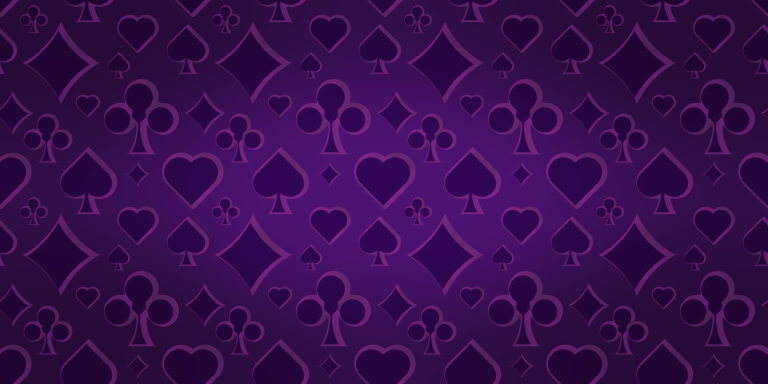
Reproduce this pattern procedurally as a WebGL 1 fragment shader.

```glsl
precision highp float;
uniform vec2 u_resolution;

#define REPEATS vec2(4.0, 2.0)
#define RIM_WIDTH 0.085
#define HEART_EXTRA_WIDTH 0.045
#define RIM_SHIFT vec2(0.065, 0.03)
#define GLOW_FALLOFF 1.15
#define GROUND_DARK vec3(0.15, 0.04, 0.21)
#define GROUND_LIT vec3(0.30, 0.075, 0.445)
#define FILL_DARK vec3(0.125, 0.015, 0.195)
#define FILL_LIT vec3(0.20, 0.02, 0.345)
#define RIM_DULL vec3(0.365, 0.155, 0.41)
#define RIM_BRIGHT vec3(0.50, 0.14, 0.53)

const float PI = 3.14159265;

float smoothUnion(float a, float b, float k) {
  float h = max(k - abs(a - b), 0.0) / k;
  return min(a, b) - 0.25 * h * h * k;
}

// Heart with its tip at the origin and its lobes up to y = 1.1
float heartBody(vec2 p) {
  p.x = abs(p.x);
  if (p.x + p.y > 1.0) return length(p - vec2(0.25, 0.75)) - 0.35355;
  vec2 toNotch = p - vec2(0.0, 1.0);
  vec2 toSide = p - 0.5 * max(p.x + p.y, 0.0);
  return sqrt(min(dot(toNotch, toNotch), dot(toSide, toSide))) * sign(p.x - p.y);
}

// Stem that flares out towards its foot at y = -1
float stem(vec2 p) {
  float drop = clamp(-p.y, 0.0, 1.0);
  float side = 0.87 * (abs(p.x) - 0.12 - 0.24 * drop * drop * drop);
  return max(side, max(p.y, -1.0 - p.y));
}

// Four concave arcs, kept inside a straight diamond
float diamond(vec2 p) {
  p = abs(p * vec2(1.07, 1.0));
  float arcs = 2.23607 - length(p - 2.0);
  return max(arcs, 0.7071 * (p.x + p.y - 1.0));
}

// Rounded tip and shallow notch
float heart(vec2 p) {
  return heartBody(p * 0.59 + vec2(0.0, 0.55)) / 0.59 - 0.07;
}

float spade(vec2 p) {
  float body = 1.4 * heartBody(vec2(p.x, 1.0 - p.y) / 1.4);
  return smoothUnion(body, stem(p), 0.1);
}

float club(vec2 p) {
  float top = length(p - vec2(0.0, 0.54)) - 0.45;
  float sides = length(vec2(abs(p.x) - 0.57, p.y + 0.06)) - 0.42;
  float core = length(p - vec2(0.0, 0.08)) - 0.26;
  float leaves = smoothUnion(smoothUnion(top, sides, 0.12), core, 0.12);
  return smoothUnion(leaves, stem(p), 0.1);
}

float suitDistance(int suit, vec2 p) {
  if (suit == 0) return diamond(p);
  if (suit == 1) return heart(p);
  if (suit == 2) return spade(p);
  return club(p);
}

// Columns: large, medium, small; each holds centre x, centre y, half height
mat3 suitPlaces(int suit) {
  if (suit == 0) return mat3(0.318, 0.672, 0.214, 0.068, 0.411, 0.113, 0.719, 0.094, 0.063);
  if (suit == 1) return mat3(0.005, 0.057, 0.146, 0.719, 0.823, 0.099, 0.458, 0.448, 0.058);
  if (suit == 2) return mat3(0.462, 0.060, 0.175, 0.979, 0.745, 0.130, 0.620, 0.661, 0.068);
  return mat3(0.737, 0.393, 0.197, 0.250, 0.281, 0.128, 0.177, 0.901, 0.073);
}

float coverage(float d, float pixel) {
  return 1.0 - smoothstep(-0.75 * pixel, 0.75 * pixel, d);
}

void main() {
  vec2 uv = gl_FragCoord.xy / u_resolution;
  vec2 tile = uv * REPEATS;
  float pixel = REPEATS.y / u_resolution.y;

  // Broad central glow, periodic over the canvas
  vec2 edge = cos(PI * uv);
  float spread = dot(edge, edge);
  float glow = exp(-GLOW_FALLOFF * spread * spread);
  vec3 colour = mix(GROUND_DARK, GROUND_LIT, glow);
  vec3 fill = mix(FILL_DARK, FILL_LIT, glow);

  for (int suit = 0; suit < 4; suit++) {
    mat3 places = suitPlaces(suit);
    float width = RIM_WIDTH + (suit == 1 ? HEART_EXTRA_WIDTH : 0.0);
    for (int i = 0; i < 3; i++) {
      vec3 place = places[i];
      vec2 p = (fract(tile - place.xy + 0.5) - 0.5) / place.z;
      float outer = suitDistance(suit, p);
      float inner = suitDistance(suit, p + RIM_SHIFT) + width;

      // Bevel shade turns around the rim, brighter at both lips
      float angle = atan(p.y, p.x + 0.0001);
      float shade = 0.4 - 0.35 * sin(2.0 * angle) + 0.12 * sin(9.0 * angle);
      shade += 0.35 * (1.0 - smoothstep(0.0, 0.05, inner));
      shade += 0.25 * smoothstep(-0.05, 0.0, outer);
      vec3 rim = mix(RIM_DULL, RIM_BRIGHT, clamp(shade, 0.0, 1.0));
      rim *= mix(0.8, 1.04, glow);

      float softness = pixel / place.z;
      colour = mix(colour, rim, coverage(outer, softness));
      colour = mix(colour, fill, coverage(max(inner, outer), softness));
    }
  }
  gl_FragColor = vec4(colour, 1.0);
}
```
